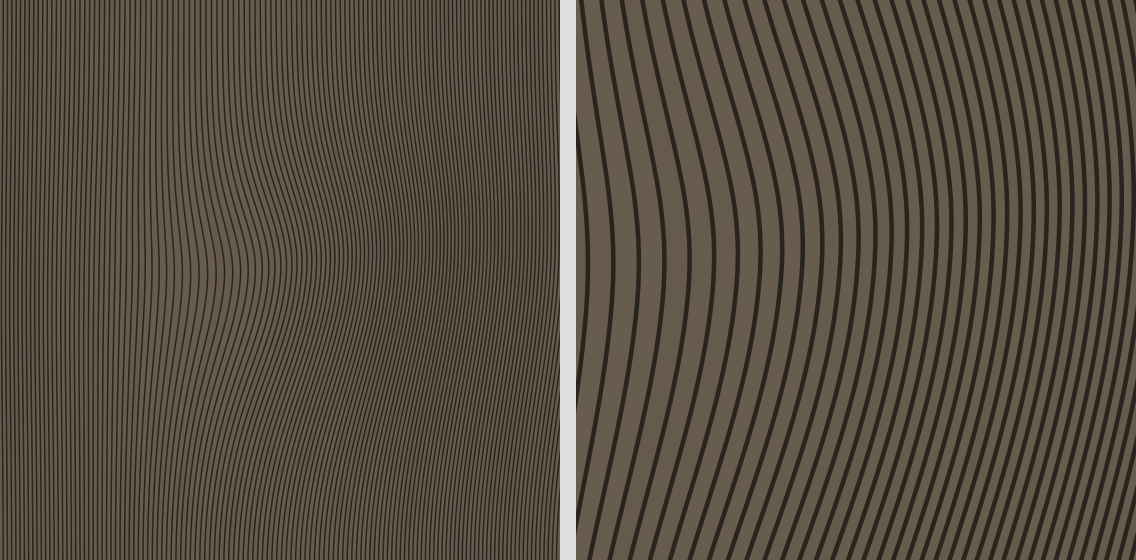
Left: the whole. Right: its middle third, enlarged.
Reproduce this pattern procedurally as a Shadertoy shader.

```glsl
// Fine dark vertical lines on a taupe ground, bent by a smooth displacement field.
// The field shifts the line phase; dividing by the phase gradient keeps the
// line width constant while the spacing opens and closes.

const float TAU = 6.2831853;
const float LINE_COUNT = 120.0;
const float LINE_WIDTH = 0.0027;
const vec3 GROUND = vec3(0.405, 0.358, 0.305);
const vec3 INK = vec3(0.160, 0.142, 0.115);

float hash(float n) {
    return fract(sin(n * 127.1) * 43758.5453);
}

// Bell-shaped hump with separate radii on its lower and upper sides
float hump(vec2 offset, vec2 lowRadius, vec2 highRadius) {
    vec2 q = offset / mix(lowRadius, highRadius, step(0.0, offset));
    return exp(-0.5 * dot(q, q));
}

// Sideways shift of the lines at p
float displacement(vec2 p) {
    // Broad change of spacing across the canvas
    float spread = 0.024 * sin(TAU * (p.x - 0.36));

    // Central bulge along a gently rising ridge, with a shallow dip beside it
    vec2 fromRidge = p - vec2(0.53, 0.52 + 0.2 * (p.x - 0.53));
    float bulge = 0.06 * hump(fromRidge, vec2(0.14, 0.19), vec2(0.24, 0.14));
    float dip = 0.012 * hump(p - vec2(0.20, 0.47), vec2(0.13, 0.2), vec2(0.1, 0.2));

    // Leftward lean of the lower right
    float lean = 0.055 * smoothstep(0.0, 0.6, p.x) * (1.0 - smoothstep(0.0, 0.56, p.y));

    return spread + bulge - dip - lean;
}

// Antialiased coverage of lines at whole phases, width in pixels
float lineCoverage(float phase, float widthPx) {
    float gradient = length(vec2(dFdx(phase), dFdy(phase)));
    float distancePx = abs(fract(phase + 0.5) - 0.5) / max(gradient, 1e-5);
    return clamp(0.5 * widthPx - distancePx + 0.5, 0.0, min(widthPx, 1.0));
}

void mainImage(out vec4 fragColor, in vec2 fragCoord) {
    vec2 p = fragCoord / iResolution.y;
    float phase = LINE_COUNT * (p.x - displacement(p));

    // Slight tone change from stripe to stripe
    float tone = 1.0 + 0.025 * (hash(floor(phase)) - 0.5);
    float ink = lineCoverage(phase, LINE_WIDTH * iResolution.y);

    fragColor = vec4(mix(GROUND * tone, INK, ink), 1.0);
}
```
